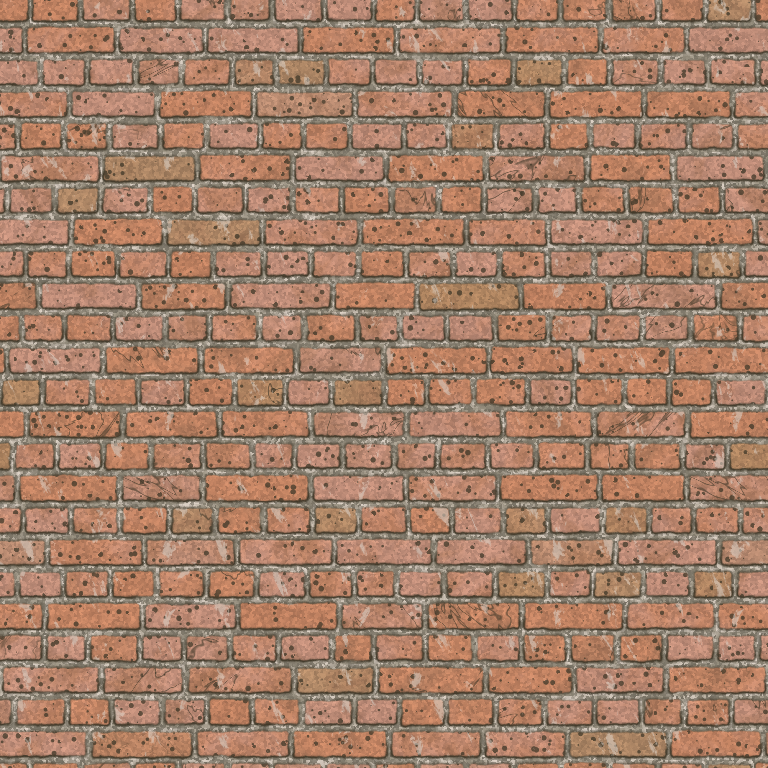
Reproduce this texture procedurally as a Shadertoy shader.

```glsl
#define ROWS 24.0
#define LONG_BRICKS 8.0
#define SHORT_BRICKS 16.0
#define ROW_SHIFT 0.25
#define GAP_X 0.0068
#define GAP_Y 0.0086
#define JOINT_JITTER 0.16
#define CORNER 0.0035
#define EDGE_WOBBLE 0.0011
#define SHADOW_REACH 0.0042
#define PIT_DENSITY 0.34
#define STAIN_LEVEL 0.50

const vec3 CLAY_ORANGE = vec3(0.77, 0.52, 0.39);
const vec3 CLAY_PINK   = vec3(0.76, 0.56, 0.48);
const vec3 CLAY_BROWN  = vec3(0.60, 0.43, 0.33);
const vec3 CLAY_OCHRE  = vec3(0.67, 0.53, 0.38);
const vec3 MORTAR      = vec3(0.55, 0.52, 0.46);
const vec3 LIME        = vec3(0.77, 0.73, 0.69);
const vec3 SHADOW      = vec3(0.25, 0.22, 0.16);

float hash(vec2 p) {
    vec3 q = fract(p.xyx * vec3(0.1031, 0.1030, 0.0973));
    q += dot(q, q.yzx + 33.33);
    return fract((q.x + q.y) * q.z);
}

// Cellular noise: distance to the nearest seed, and that seed's random value
vec2 cellular(vec2 p) {
    vec2 cell = floor(p), best = vec2(9.0, 0.0);
    for (int y = -1; y <= 1; y++)
    for (int x = -1; x <= 1; x++) {
        vec2 c = cell + vec2(x, y);
        vec2 seed = c + vec2(hash(c), hash(c + 57.3));
        float d = distance(p, seed);
        if (d < best.x) best = vec2(d, hash(c + 113.7));
    }
    return best;
}

// Warped, layered sines, about -1 to 1
float waves(vec2 p) {
    float sum = 0.0, amp = 0.6;
    for (int i = 0; i < 5; i++) {
        p += 0.7 * sin(p.yx * 0.8 + 1.7);
        sum += amp * sin(p.x) * cos(p.y);
        p = mat2(1.5, 1.1, -1.1, 1.5) * p + 3.1;
        amp *= 0.62;
    }
    return sum;
}

// Position of a vertical joint, in brick lengths
float joint(float i, float row, float count) {
    return i + JOINT_JITTER * (hash(vec2(mod(i, count), row + 40.0)) - 0.5);
}

float roundBox(vec2 p, vec2 halfSize, float r) {
    vec2 q = abs(p) - halfSize + r;
    return length(max(q, 0.0)) + min(max(q.x, q.y), 0.0) - r;
}

void mainImage(out vec4 fragColor, in vec2 fragCoord) {
    vec2 uv = fragCoord / iResolution.xy;
    float px = 1.0 / iResolution.y;

    // Courses alternate between short and long bricks
    float course = floor((1.0 - uv.y) * ROWS + ROW_SHIFT);
    float row = mod(course, ROWS);
    float count = mod(row, 2.0) < 0.5 ? SHORT_BRICKS : LONG_BRICKS;
    float phase = hash(vec2(row, 7.0));
    float x = uv.x * count + phase;
    float id = floor(x);
    if (x < joint(id, row, count)) id -= 1.0;
    else if (x >= joint(id + 1.0, row, count)) id += 1.0;
    float left = joint(id, row, count), right = joint(id + 1.0, row, count);
    vec2 brick = vec2(mod(id, count), row);
    float tone = hash(brick + 11.0), kind = hash(brick + 71.0), wear = hash(brick + 131.0);

    // Brick outline with chipped, uneven edges
    vec2 center = vec2((0.5 * (left + right) - phase) / count,
                       1.0 - (course + 0.5 - ROW_SHIFT) / ROWS);
    vec2 halfSize = 0.5 * vec2((right - left) / count - GAP_X, 1.0 / ROWS - GAP_Y);
    halfSize -= 0.0012 * vec2(wear, tone);
    vec2 local = uv - center + vec2(0.0, 0.0012 * (kind - 0.5));
    vec2 seeded = uv + brick * 0.37;
    float rough = waves(seeded * 170.0);
    float d = roundBox(local, halfSize, CORNER) + EDGE_WOBBLE * (rough + 0.8 * waves(seeded * 60.0));

    // Surface noise
    vec2 grain = cellular(uv * 300.0);
    vec2 pit = cellular(uv * 115.0);
    float blotch = waves(seeded * 55.0);
    float streak = waves(seeded * vec2(95.0, 48.0) + 20.0);

    // Mortar: gritty, with patchy shadow hugging the bricks, deepest below them
    vec3 mortar = mix(MORTAR, LIME, smoothstep(0.1, 1.0, 0.5 * blotch + 0.6 * grain.y));
    mortar *= 0.84 + 0.3 * grain.y;
    float below = smoothstep(0.006, -0.012, local.y);
    float shade = smoothstep(SHADOW_REACH, 0.0, d) * (0.55 + 0.45 * below);
    shade *= smoothstep(-0.9, 0.5, waves(uv * 38.0) + 0.5 * below);
    mortar = mix(mortar, SHADOW, min(1.0, 1.1 * shade));

    // Fired clay: a tone per brick, then blotches and grain
    vec3 clay = mix(CLAY_ORANGE, CLAY_PINK, smoothstep(0.15, 0.85, tone + 0.25 * blotch));
    clay = mix(clay, CLAY_OCHRE, 0.75 * smoothstep(0.88, 0.94, kind));
    clay = mix(clay, CLAY_BROWN, 0.6 * smoothstep(0.25, 1.1, 0.7 * wear - 0.55 * blotch));
    clay *= 0.89 + 0.2 * grain.y + 0.05 * rough + 0.06 * (wear - 0.5);

    // Worn edges, pits, cracks and lime stains
    clay *= 1.0 + 0.08 * smoothstep(-0.004, 0.0, d) * sign(local.y);
    clay = mix(clay, SHADOW, 0.45 * smoothstep(-0.0022, 0.0006, d));
    float pitSize = 0.5 * max(0.0, pit.y - 1.0 + PIT_DENSITY) / PIT_DENSITY;
    clay = mix(clay, SHADOW, 0.75 * smoothstep(0.0, 0.16, pitSize - pit.x));
    float crack = smoothstep(0.07, 0.0, abs(waves(seeded * 30.0 + 9.0) - 0.35));
    clay = mix(clay, SHADOW, 0.6 * crack * smoothstep(0.72, 0.85, wear));
    float stain = smoothstep(STAIN_LEVEL, STAIN_LEVEL + 0.35, streak + 0.35 * (kind - 0.6) + 0.2 * (grain.y - 0.5));
    clay = mix(clay, LIME * 1.08, 0.6 * stain);

    vec3 color = mix(mortar, clay, smoothstep(px, -px, d));
    fragColor = vec4(clamp(color, 0.0, 1.0), 1.0);
}
```
